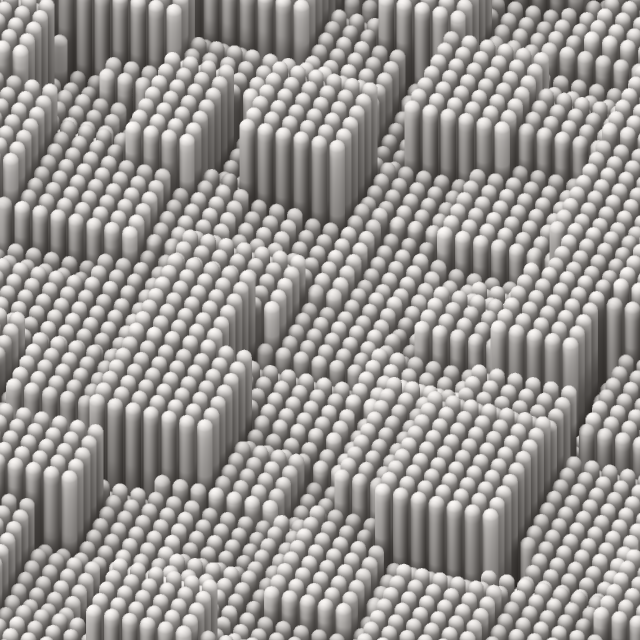
Write a three.js fragment shader that draws this pattern.

```glsl
// A field of upright, round-topped pale rods on a square lattice, raised in rectangular blocks.
// Each parallel view ray walks the lattice cell by cell and meets the rods analytically;
// taller neighbouring rods softly darken the gaps, the walls and the low ground.
varying vec2 vUv;

const float RADIUS = 0.41;  // in lattice pitches

vec4 hash4(vec2 p) {
  return fract(sin(dot(p, vec2(127.1, 311.7)) + vec4(0.0, 1.9, 4.3, 7.7)) * 4375.85);
}

// Height of a rod's shoulder: the tallest of the overlapping blocks around it
float rodHeight(vec2 cell) {
  float height = 2.4 * hash4(floor((cell + 3.0) / vec2(7.0, 5.0)) + 40.0).x;
  vec2 corner = floor(cell / 6.0 - 0.5);
  for (int j = 0; j < 2; j++) {
    for (int i = 0; i < 2; i++) {
      vec2 tile = corner + vec2(float(i), float(j));
      vec4 rnd = hash4(tile);
      vec2 centre = (tile + 0.5) * 6.0 + (rnd.xy - 0.5) * 3.6;
      vec2 inside = step(abs(cell - centre), 2.0 + 2.2 * rnd.zw);
      float blockHeight = 0.4 + 6.6 * fract(rnd.x * 13.7 + rnd.w * 5.1);
      height = max(height, inside.x * inside.y * blockHeight);
    }
  }
  return height;
}

// Distance along the ray to a vertical rod with a domed top, or -1
float hitRod(vec3 origin, vec3 dir, float height) {
  float a = dot(dir.xy, dir.xy);
  float b = dot(origin.xy, dir.xy);
  float disc = b * b - a * (dot(origin.xy, origin.xy) - RADIUS * RADIUS);
  if (disc < 0.0) return -1.0;
  float t = (-b - sqrt(disc)) / a;
  if (origin.z + dir.z * t < height) return t;
  vec3 q = origin - vec3(0.0, 0.0, height);
  b = dot(q, dir);
  disc = b * b - dot(q, q) + RADIUS * RADIUS;
  return disc < 0.0 ? -1.0 : -b - sqrt(disc);
}

// Light left after rods along the four lattice directions block the sky
float skyLight(vec2 cell, float z, vec3 normal) {
  float blocked = 0.0;
  vec2 dir = vec2(1.0, 0.0);
  for (int i = 0; i < 4; i++) {
    float facing = max(dot(normal.xy, dir), 0.0);
    facing = facing * facing + 0.14;
    float reach = 1.0;
    for (int k = 0; k < 3; k++) {
      float rise = rodHeight(cell + dir * reach) - z + 0.5;
      blocked += facing / reach * clamp(rise / (0.4 + 0.6 * reach), 0.0, 1.0);
      reach *= 2.0;
    }
    dir = vec2(-dir.y, dir.x);
  }
  return exp(-0.4 * blocked);
}

float shadeRod(vec3 pos, vec2 cell, float height) {
  vec3 normal = vec3(pos.xy - cell - 0.5, max(pos.z - height, 0.0)) / RADIUS;
  float light = 0.72 + 0.29 * dot(normal, normalize(vec3(-0.3, -0.33, 0.88)));
  float depth = max(1.0 - 0.05 * max(height - pos.z, 0.0), 0.65);
  // Slight tone change per rod and fine lengthwise grain
  float seed = hash4(cell + 9.0).y;
  float grain = 1.0 + 0.03 * (seed - 0.5) + 0.01 * sin(45.0 * normal.x + 30.0 * seed + pos.z);
  return 0.98 * pow(light * depth * grain * skyLight(cell, pos.z, normal), 0.92);
}

float renderField(vec2 screen) {
  // Parallel view, turned 20 degrees and looking down 40 degrees
  float ct = cos(0.349), st = sin(0.349), ce = cos(0.698), se = sin(0.698);
  vec3 right = vec3(ct, st, 0.0);
  vec3 up = vec3(-st * se, ct * se, ce);
  vec3 dir = vec3(-st * ce, ct * ce, -se);
  vec3 origin = right * screen.x + up * screen.y;
  origin += dir * (origin.z - 8.0) / se;

  // Walk the lattice cells under the ray
  vec2 cell = floor(origin.xy);
  vec2 stride = sign(dir.xy);
  vec2 next = (cell + 0.5 + 0.5 * stride - origin.xy) / dir.xy;
  for (int i = 0; i < 22; i++) {
    float height = rodHeight(cell);
    float t = hitRod(origin - vec3(cell + 0.5, 0.0), dir, height);
    if (t > 0.0) return shadeRod(origin + dir * t, cell, height);
    vec2 axis = next.x < next.y ? vec2(1.0, 0.0) : vec2(0.0, 1.0);
    next += axis / abs(dir.xy);
    cell += axis * stride;
  }
  return 0.25;
}

void main() {
  // Four samples per point smooth the edges
  float tone = 0.0;
  for (int j = 0; j < 2; j++) {
    for (int i = 0; i < 2; i++) {
      vec2 offset = (vec2(float(i), float(j)) - 0.5) * 0.0012;
      tone += 0.25 * renderField((vUv + offset) * 33.5);
    }
  }
  gl_FragColor = vec4(clamp(tone + vec3(0.012, 0.0, -0.01), 0.0, 1.0), 1.0);
}
```
